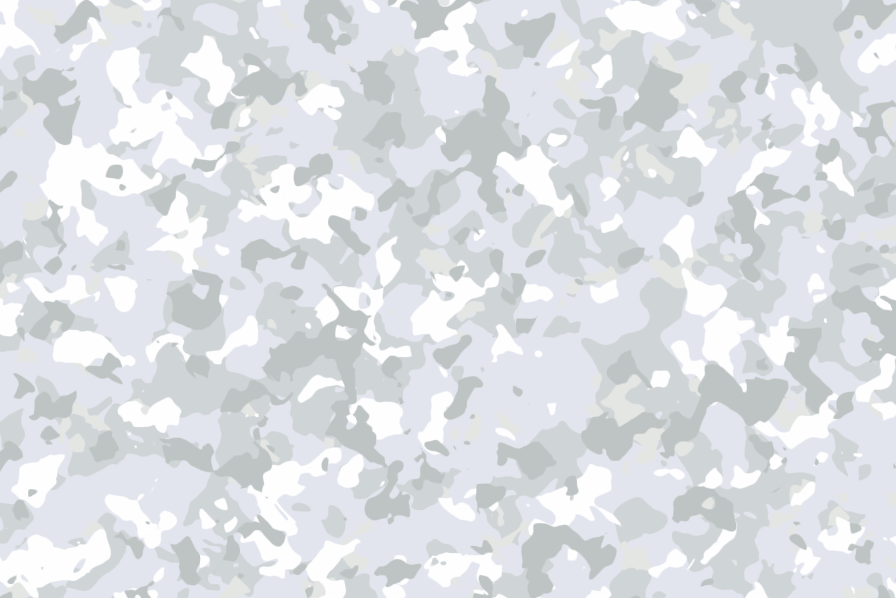
A Shadertoy shader for this pattern:

```glsl
#define CELLS 21.0        // grains per canvas height
#define DETAIL 0.48       // strength of the ragged edges
#define DETAIL_SCALE 2.3  // fineness of the ragged edges
#define WARP 0.13         // bending of the outlines, in grains
#define GREY_LEVEL 0.28   // higher levels leave less of a colour
#define PALE_LEVEL 1.48
#define WHITE_LEVEL 0.95
#define DARK_LEVEL 1.11

const vec3 LAVENDER   = vec3(0.886, 0.898, 0.930);
const vec3 LIGHT_GREY = vec3(0.812, 0.830, 0.840);
const vec3 PALE_GREY  = vec3(0.890, 0.900, 0.892);
const vec3 WHITE      = vec3(0.995, 0.995, 1.000);
const vec3 DARK_GREY  = vec3(0.745, 0.770, 0.765);

vec3 hash3(vec2 p) {
    vec3 q = fract(p.xyx * vec3(0.1031, 0.1030, 0.0973));
    q += dot(q, q.yxz + 33.33);
    return fract((q.xxy + q.yzz) * q.zyx);
}

// Cellular noise: jittered soft grains, scaled to zero mean and unit variance
float grainNoise(vec2 p) {
    vec2 cell = floor(p), local = fract(p);
    float sum = 0.0, power = 1e-6;
    for (int y = -1; y <= 1; y++) {
        for (int x = -1; x <= 1; x++) {
            vec2 offset = vec2(x, y);
            vec3 rnd = hash3(cell + offset);
            vec2 d = offset + 0.15 + 0.7 * rnd.xy - local;
            float w = max(0.0, 1.0 - dot(d, d) / 1.32);
            w *= w * w;
            sum += w * (rnd.z - 0.5);
            power += w * w;
        }
    }
    return sum * sqrt(12.0 / power);
}

// Two octaves of grains on a plane bent by layered sines
float blotches(vec2 p, float seed) {
    p += WARP * sin(2.3 * p.yx + vec2(seed, 1.7));
    p += 0.5 * WARP * sin(5.1 * p.yx + vec2(0.6, seed));
    float coarse = grainNoise(p + seed * 37.0);
    float fine = grainNoise(p * DETAIL_SCALE + seed * 71.0);
    return (coarse + DETAIL * fine) / sqrt(1.0 + DETAIL * DETAIL);
}

// Smooth-edged coverage of the area above a level
float cover(float field, float level) {
    float edge = max(fwidth(field), 1e-4);
    return smoothstep(-0.8, 0.8, (field - level) / edge);
}

void mainImage(out vec4 fragColor, in vec2 fragCoord) {
    vec2 p = CELLS * fragCoord / iResolution.y + 50.0;

    // Paint the blotches from the ground up
    vec3 color = LAVENDER;
    color = mix(color, LIGHT_GREY, cover(blotches(p * 0.88, 1.0), GREY_LEVEL));
    color = mix(color, PALE_GREY, cover(blotches(p, 2.3), PALE_LEVEL));
    color = mix(color, WHITE, cover(blotches(p * 0.95, 3.7), WHITE_LEVEL));
    color = mix(color, DARK_GREY, cover(blotches(p, 5.2), DARK_LEVEL));
    fragColor = vec4(color, 1.0);
}
```
